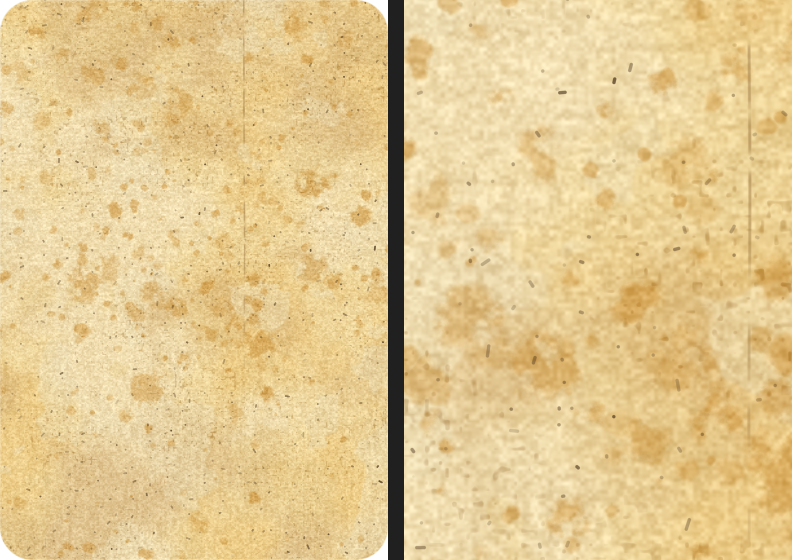
Left: the whole. Right: its middle third, enlarged.
Write a WebGL 1 fragment shader that draws this texture.

```glsl
precision highp float;
// Aged cream parchment with rounded corners, foxing stains, fibres, flecks and a crease.
uniform vec2 u_resolution;

float hash(vec2 p) {
  vec3 q = fract(vec3(p.xyx) * 0.1031);
  q += dot(q, q.yzx + 33.33);
  return fract((q.x + q.y) * q.z);
}

float noise(vec2 p) {
  vec2 i = floor(p), f = fract(p);
  f = f * f * (3.0 - 2.0 * f);
  return mix(mix(hash(i), hash(i + vec2(1.0, 0.0)), f.x),
             mix(hash(i + vec2(0.0, 1.0)), hash(i + 1.0), f.x), f.y);
}

float fbm(vec2 p) {
  float sum = 0.0, amp = 0.5;
  for (int i = 0; i < 5; i++) {
    sum += amp * noise(p);
    p = mat2(1.6, 1.2, -1.2, 1.6) * p + 17.3;
    amp *= 0.5;
  }
  return sum / 0.97;
}

// Spongy round stains scattered one per grid cell, with the given share of cells filled.
float stains(vec2 p, float cells, float share, float seed) {
  vec2 g = p * cells, id = floor(g);
  float rough = (fbm(p * 55.0 + seed) - 0.5) * 2.2;
  float cover = 0.0;
  for (int y = -1; y <= 1; y++) {
    for (int x = -1; x <= 1; x++) {
      vec2 c = id + vec2(float(x), float(y));
      vec2 s = c + seed;
      vec2 center = c + vec2(hash(s + 3.1), hash(s + 7.7));
      float middle = 1.0 - smoothstep(0.1, 0.75, length((center / cells - vec2(0.52, 0.85)) * vec2(1.1, 0.9)));
      float present = step(hash(s + 11.9), share * (0.35 + middle));
      float fall = 1.0 - length(g - center) / mix(0.2, 0.62, hash(s + 19.3));
      float spot = smoothstep(0.1, 0.8, fall + rough) * smoothstep(0.0, 0.45, fall);
      cover = max(cover, spot * present * mix(0.45, 1.0, hash(s + 23.7)));
    }
  }
  return cover;
}

// Short dark fibres at random angles.
float flecks(vec2 p, float cells, float share, float seed, float px) {
  vec2 g = p * cells, id = floor(g);
  vec2 s = id + seed;
  vec2 d = (g - id - mix(vec2(0.25), vec2(0.75), vec2(hash(s), hash(s + 5.3)))) / cells;
  float angle = 6.283 * hash(s + 9.1);
  vec2 along = vec2(cos(angle), sin(angle));
  float reach = 0.0045 * pow(hash(s + 13.7), 3.0);
  d -= along * clamp(dot(d, along), -reach, reach);
  float ink = 1.0 - smoothstep(0.0008, 0.0012 + px, length(d));
  return ink * step(hash(s + 29.9), share) * mix(0.35, 1.0, hash(s + 31.3));
}

void main() {
  vec2 p = gl_FragCoord.xy / u_resolution.x;
  float top = u_resolution.y / u_resolution.x;
  float px = 1.0 / u_resolution.x;
  float h = p.y / top;

  // Cloudy washes of yellow, cream and pale paper.
  float wash = fbm(p * 3.2 + 4.0) + 0.10 * (fbm(p * 28.0) - 0.5);
  float edge = smoothstep(0.25, 0.55, abs(p.x - 0.5));
  wash -= 0.09 * edge + 0.05 * smoothstep(0.75, 1.0, h);
  vec3 paper = mix(vec3(0.925, 0.80, 0.53), vec3(0.935, 0.84, 0.61), smoothstep(0.30, 0.46, wash));
  paper = mix(paper, vec3(0.94, 0.865, 0.685), smoothstep(0.43, 0.60, wash));

  // Tan soiling, strongest at the lower left and along the top.
  float soil = fbm(p * 4.5 + 31.0) + 0.22 * (1.0 - smoothstep(0.0, 0.6, length(p * vec2(0.7, 1.2))));
  soil += 0.06 * smoothstep(0.8, 1.0, h);
  paper = mix(paper, vec3(0.84, 0.71, 0.49), 0.62 * smoothstep(0.48, 0.80, soil));

  // Faint damp marks with soft, definite borders.
  float damp = fbm(p * 6.0 + 71.0);
  paper = mix(paper, vec3(0.89, 0.78, 0.53), 0.40 * smoothstep(0.61, 0.64, damp));
  paper = mix(paper, vec3(0.92, 0.86, 0.70), 0.45 * smoothstep(0.39, 0.36, damp));

  // Foxing in three sizes.
  float fox = 0.75 * stains(p, 9.0, 0.30, 13.0);
  fox = max(fox, 0.85 * stains(p, 17.0, 0.26, 47.0));
  fox = max(fox, 0.75 * stains(p, 34.0, 0.14, 91.0));
  paper = mix(paper, vec3(0.80, 0.58, 0.24), 0.75 * fox);

  // Weave: horizontal threads above, vertical streaks below, and fine tooth all over.
  float rows = noise(p * vec2(35.0, 190.0)) - 0.5;
  float columns = noise(p * vec2(190.0, 24.0) + 9.0) - 0.5;
  float weave = mix(columns, rows, smoothstep(0.25, 0.60, h));
  float tooth = noise(p * 300.0) + noise(p * vec2(150.0, 210.0) + 50.0) - 1.0;
  float grain = 0.045 * weave + 0.095 * tooth;
  float pits = smoothstep(0.73, 0.95, noise(p * 170.0 + 80.0)) * smoothstep(0.40, 0.65, fbm(p * 9.0 + 12.0));
  paper += grain * vec3(0.75, 0.95, 1.15) - 0.12 * pits * vec3(0.8, 1.0, 1.1);

  // Vertical crease, fading towards the foot.
  float foldX = 0.629 + 0.003 * (noise(vec2(p.y * 5.0, 2.0)) - 0.5);
  float fold = 1.0 - smoothstep(0.0004, 0.0012 + px, abs(p.x - foldX));
  fold *= smoothstep(0.15, 0.60, h) * smoothstep(0.15, 0.65, noise(vec2(p.y * 45.0, 6.0)));
  paper = mix(paper, vec3(0.62, 0.48, 0.27), 0.5 * fold);

  // Dark flecks, sparse large ones and plenty of tiny ones.
  float ink = max(flecks(p, 22.0, 0.13, 5.0, px), 0.6 * flecks(p, 48.0, 0.14, 63.0, px));
  paper = mix(paper, vec3(0.30, 0.21, 0.11), 0.8 * ink);

  // Rounded sheet on white.
  vec2 corner = abs(p - vec2(0.5, 0.5 * top)) - vec2(0.5, 0.5 * top) + 0.085;
  float outside = length(max(corner, 0.0)) - 0.085;
  gl_FragColor = vec4(mix(paper, vec3(1.0), smoothstep(-px, px, outside)), 1.0);
}
```
